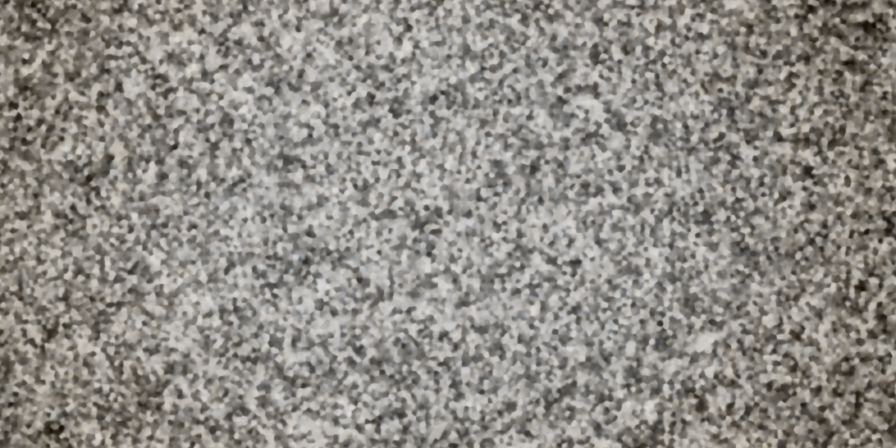
Give the GLSL for this texture, as a Shadertoy shader.

```glsl
const float FINE_GRAINS = 98.0;     // cells per canvas height
const float COARSE_GRAINS = 50.0;
const float BLOTCHES = 15.0;
const float FINE_CONTRAST = 0.64;
const float COARSE_CONTRAST = 0.26;
const float BLOTCH_CONTRAST = 0.13;
const float GRAIN_SHARPNESS = 3.6;
const float GRAIN_JITTER = 0.95;

const float CENTRE_LIGHT = 0.62;
const vec2 LIGHT_CENTRE = vec2(-0.08, -0.04);
const vec2 LIGHT_FALLOFF = vec2(0.145, 0.045);
const vec3 STONE_TINT = vec3(0.006, 0.0, -0.010);
const vec3 EDGE_TINT = vec3(0.016, 0.0, -0.028);
const vec3 GRAIN_TINT = vec3(0.020, 0.0, -0.026);

vec3 hash3(vec2 cell) {
    vec3 p = fract(cell.xyx * vec3(0.1031, 0.1030, 0.0973));
    p += dot(p, p.yxz + 33.33);
    return fract((p.xxy + p.yzz) * p.zyx);
}

// Soft cellular noise: x is centred tone, y is centred warmth
vec2 grains(vec2 p) {
    vec2 cell = floor(p);
    vec2 local = fract(p);
    vec2 sum = vec2(0.0);
    float total = 0.0;
    for (int y = -2; y <= 2; y++) {
        for (int x = -2; x <= 2; x++) {
            vec2 offset = vec2(x, y);
            vec3 seed = hash3(cell + offset + 200.0);
            vec2 centre = offset + 0.5 + GRAIN_JITTER * (seed.xy - 0.5);
            vec2 d = local - centre;
            float weight = exp(-GRAIN_SHARPNESS * dot(d, d));
            float warmth = hash3(cell + offset + 417.0).x;
            sum += weight * (vec2(seed.z, warmth) - 0.5);
            total += weight;
        }
    }
    return sum / total;
}

void mainImage(out vec4 fragColor, in vec2 fragCoord) {
    vec2 uv = fragCoord / iResolution.y;
    vec2 screen = 2.0 * fragCoord / iResolution.xy - 1.0;

    // Three scales of mineral grain
    vec2 fine = grains(uv * FINE_GRAINS);
    vec2 coarse = grains(uv * COARSE_GRAINS + 31.7);
    vec2 blotch = grains(uv * BLOTCHES + 73.1);
    float relief = FINE_CONTRAST * fine.x + COARSE_CONTRAST * coarse.x
                 + BLOTCH_CONTRAST * blotch.x;

    // Uneven light, dimmest at the right
    vec2 q = screen - LIGHT_CENTRE;
    float light = CENTRE_LIGHT - dot(LIGHT_FALLOFF, q * q);
    float tone = light + relief;
    tone -= 0.6 * pow(max(tone - 0.68, 0.0), 1.2);

    // Warm stain toward the sides and in single grains
    float edge = smoothstep(0.35, 1.0, length(screen * vec2(0.95, 0.6)));
    vec3 colour = tone + STONE_TINT + EDGE_TINT * edge
                + GRAIN_TINT * (fine.y + 0.5 * coarse.y);
    fragColor = vec4(clamp(colour, 0.0, 1.0), 1.0);
}
```
